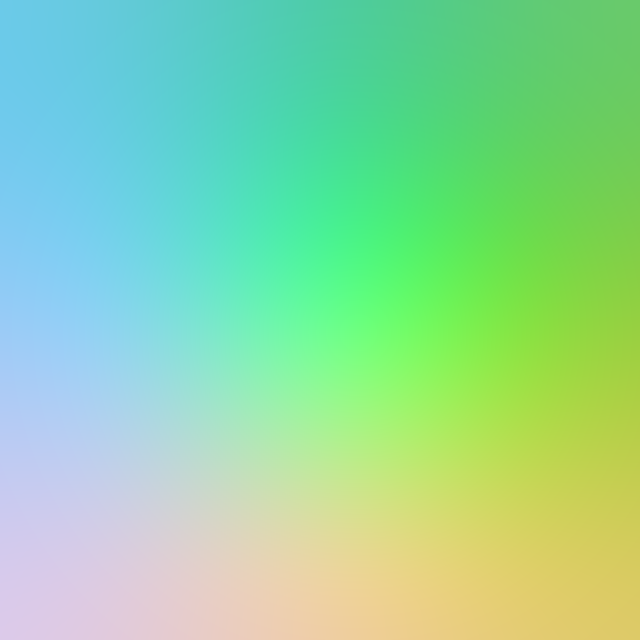
A Shadertoy shader for this background:

```glsl
// Soft mesh gradient: blue, green, yellow and pink around a bright green glow.

// Bell curve that peaks at centre; spread is the squared width.
float bell(float x, float centre, float spread) {
    float offset = x - centre;
    return exp(-offset * offset / spread);
}

// Red falls from bottom to top, most steeply along the middle column.
float redField(vec2 uv) {
    float atSides = 0.86 - 0.43 * smoothstep(-0.05, 0.95, uv.y);
    float atMiddle = 0.935 - 0.66 * smoothstep(0.05, 0.68, uv.y)
                   + 0.03 * smoothstep(0.75, 1.0, uv.y);
    return mix(atSides, atMiddle, bell(uv.x, 0.53, 0.113));
}

// Green is a round glow over an even base.
float greenField(vec2 uv) {
    return 0.79 + 0.21 * bell(distance(uv, vec2(0.56, 0.48)), 0.0, 0.09);
}

// Blue falls from left to right, most steeply along the middle row.
float blueField(vec2 uv) {
    float atEnds = 0.92 - 0.49 * smoothstep(-0.12, 1.08, uv.x);
    float atMiddle = 0.965 - 0.71 * smoothstep(0.08, 0.87, uv.x);
    return mix(atEnds, atMiddle, bell(uv.y, 0.47, 0.12));
}

void mainImage(out vec4 fragColor, in vec2 fragCoord) {
    vec2 uv = fragCoord / iResolution.xy;
    fragColor = vec4(redField(uv), greenField(uv), blueField(uv), 1.0);
}
```
